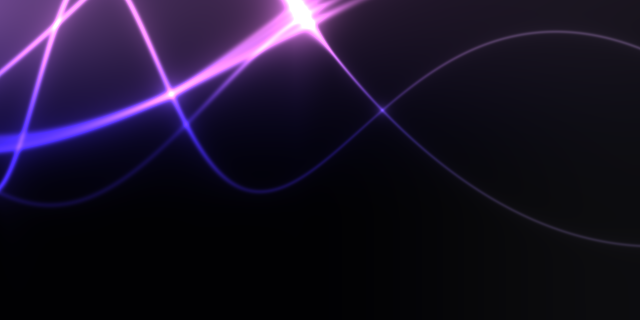
This background is drawn by a Shadertoy shader. Its source:

```glsl
// Glowing violet and blue light strands crossing over a dark hazy backdrop.
#define LOW_TINT vec3(0.27, 0.16, 0.94)
#define HIGH_TINT vec3(0.95, 0.50, 0.93)
#define FAR_TINT vec3(0.72, 0.60, 0.85)
#define HAZE_LOW vec3(0.08, 0.05, 0.50)
#define HAZE_HIGH vec3(0.42, 0.27, 0.54)
#define FAR_GRAY vec3(0.045)
#define FAN_STRANDS 4
#define FAN_KNOT 0.534
#define HALO_GAIN 0.22

// Heights of the five strands, in units of the canvas height
float strandHeight(int id, float x) {
    if (id == 0) return 0.771 + 0.83 * x + 0.2 * x * x;
    if (id == 1) { // sine that stretches towards the right
        float d = x - 0.8125;
        float phase = d * (4.95 - 2.4 * d + 0.78 * d * d);
        return 0.401 + (0.25 + 0.2 * max(-d, 0.0)) * (1.0 - cos(phase));
    }
    if (id == 2) { // steep descent that levels out
        float e = (2.05 - x) * (2.05 - x);
        return 0.23 + e * (0.56 + 0.03 * e);
    }
    if (id == 3) return 0.531 + x * (0.12 + x * (0.49 - 0.2 * x));
    return 0.359 + 0.33 * (1.0 - cos(3.13 * (x - 0.156)));
}

float strandPower(int id, float x) {
    if (id == 0) return 0.75;
    if (id == 1) return 0.23 + 0.6 * (1.0 - smoothstep(0.48, 0.78, x));
    if (id == 2) return 0.17 + 1.7 * exp(-8.0 * max(x - 0.92, 0.0));
    if (id == 3) return 0.7 * (1.0 - 0.6 * smoothstep(0.95, 1.15, x));
    return (0.17 + 0.4 * smoothstep(0.5, 0.85, x)) * (1.0 - smoothstep(0.9, 1.1, x));
}

float strandWidth(int id, float x) {
    if (id == 2) return mix(0.022, 0.005, smoothstep(0.92, 1.05, x));
    if (id == 3) return 0.012;
    if (id == 4) return 0.009;
    return mix(0.009, 0.005, smoothstep(0.5, 1.2, x));
}

// Approximate distance from a point to a strand, lifted by an offset
float strandDistance(int id, vec2 p, float lift) {
    float h = 0.004;
    float slope = (strandHeight(id, p.x + h) - strandHeight(id, p.x - h)) / (2.0 * h);
    return abs(p.y - strandHeight(id, p.x) - lift) / sqrt(1.0 + slope * slope);
}

// Soft core with a wider halo
float glow(float d, float width) {
    float w = max(width, 1.2 / iResolution.y);
    return exp(-d * d / (w * w)) + HALO_GAIN * exp(-d / (3.5 * w));
}

float flare(vec2 p, vec2 center, float radius) {
    return exp(-length(p - center) / radius);
}

vec3 backdrop(vec2 p) {
    float amount = exp(-1.1 * p.x) * smoothstep(0.3, 1.05, p.y);
    vec3 haze = mix(HAZE_LOW, HAZE_HIGH, smoothstep(0.4, 1.0, p.y));
    float side = smoothstep(0.9, 2.0, p.x);
    return haze * amount + FAR_GRAY * side + vec3(0.003, 0.003, 0.012);
}

void mainImage(out vec4 fragColor, in vec2 fragCoord) {
    vec2 p = fragCoord / iResolution.xy * vec2(2.0, 1.0);
    vec3 tint = mix(LOW_TINT, HIGH_TINT, smoothstep(0.55, 0.93, p.y));
    tint = mix(tint, FAR_TINT, 0.85 * smoothstep(1.0, 1.7, p.x));

    // Single strands
    float light = 0.0;
    for (int id = 0; id < 5; id++) {
        light += strandPower(id, p.x) * glow(strandDistance(id, p, 0.0), strandWidth(id, p.x));
    }

    // Ribbon that pinches at the knot and fans out on both sides
    float fromKnot = p.x - FAN_KNOT;
    float spread = max(0.2 * fromKnot, -0.075 * fromKnot);
    for (int i = 1; i < FAN_STRANDS; i++) {
        float lift = spread * float(i) / float(FAN_STRANDS - 1);
        light += 0.5 * strandPower(3, p.x) * glow(strandDistance(3, p, lift), 0.012);
    }

    // Sparks where strands cross
    light += 0.7 * flare(p, vec2(FAN_KNOT, 0.706), 0.022);
    light += 0.3 * flare(p, vec2(0.578, 0.609), 0.02);
    light += 0.4 * flare(p, vec2(1.194, 0.656), 0.012);
    light += 0.9 * flare(p, vec2(0.945, 0.965), 0.045);

    vec3 color = backdrop(p) + tint * light;
    fragColor = vec4(clamp(color, 0.0, 1.0), 1.0);
}
```
